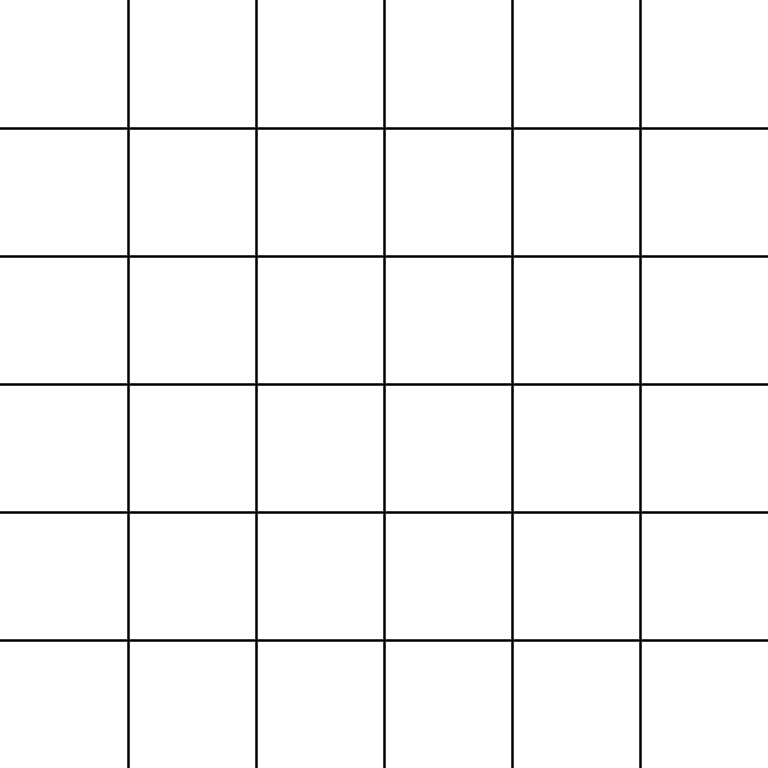
A Shadertoy shader for this pattern:

```glsl
#define CELLS 6.0
#define LINE_WIDTH 0.0033
#define LINE_SHIFT vec2(0.00065, -0.00065)
#define EDGE_SOFTNESS 0.75
#define PAPER_COLOR vec3(1.0)
#define INK_COLOR vec3(0.0)

// Distance on each axis to the nearest inner grid line; the border stays open
vec2 gridDistance(vec2 p) {
    vec2 lineIndex = clamp(floor(p * CELLS + 0.5), 1.0, CELLS - 1.0);
    return abs(p - lineIndex / CELLS);
}

void mainImage(out vec4 fragColor, in vec2 fragCoord) {
    vec2 uv = fragCoord / iResolution.xy;
    vec2 soft = EDGE_SOFTNESS / iResolution.xy;

    // Smoothed coverage of vertical (x) and horizontal (y) lines
    vec2 inside = 0.5 * LINE_WIDTH - gridDistance(uv - LINE_SHIFT);
    vec2 coverage = smoothstep(-soft, soft, inside);
    float ink = max(coverage.x, coverage.y);

    fragColor = vec4(mix(PAPER_COLOR, INK_COLOR, ink), 1.0);
}
```
